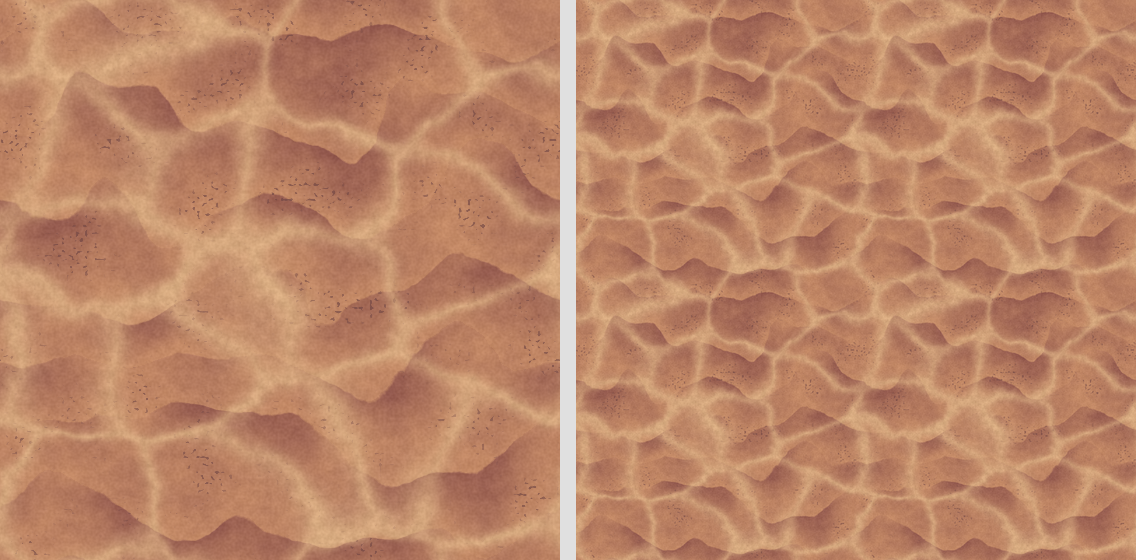
Left, the tile; right, the same tile 2 across and 2 down.
Give the GLSL for this texture, as a three.js fragment shader.

```glsl
varying vec2 vUv;

vec2 hash2(vec2 p) {
  vec3 q = fract(p.xyx * vec3(0.1031, 0.103, 0.0973));
  q += dot(q, q.yzx + 33.33);
  return fract((q.xx + q.yz) * q.zy);
}

// Whole-number wrap, safe against rounding at exact multiples
vec2 wrap(vec2 cell, vec2 period) {
  return floor(mod(cell + 0.5, period));
}

// Gradient noise that wraps after a whole number of lattice cells
float corner(vec2 cell, vec2 offset, vec2 period, float seed) {
  float angle = 6.2832 * hash2(wrap(cell, period) + seed).x;
  return dot(vec2(cos(angle), sin(angle)), offset);
}

float noise(vec2 uv, vec2 period, float seed) {
  vec2 p = uv * period;
  vec2 i = floor(p), f = p - i;
  vec2 u = f * f * f * (f * (f * 6.0 - 15.0) + 10.0);
  vec2 e = vec2(1.0, 0.0);
  float low = mix(corner(i, f, period, seed), corner(i + e.xy, f - e.xy, period, seed), u.x);
  float high = mix(corner(i + e.yx, f - e.yx, period, seed), corner(i + e.xx, f - e.xx, period, seed), u.x);
  return mix(low, high, u.y);
}

float fbm(vec2 uv, vec2 period, float seed) {
  float sum = 0.0, amp = 1.0;
  for (int k = 0; k < 4; k++) {
    sum += amp * noise(uv, period, seed + float(k) * 17.0);
    period *= 2.0;
    amp *= 0.5;
  }
  return sum;
}

// Soft borders of rounded cells: 0 inside, above 0.5 where cells meet
float cellBorder(vec2 uv) {
  vec2 grid = vec2(4.0, 5.0);
  vec2 p = uv * grid;
  vec2 home = floor(p);
  float total = 0.0, nearest = 0.0;
  for (int y = -2; y <= 2; y++) {
    for (int x = -2; x <= 2; x++) {
      vec2 cell = home + vec2(float(x), float(y));
      vec2 d = cell + 0.5 + 0.9 * (hash2(wrap(cell, grid) + 71.0) - 0.5) - p;
      float weight = exp(-8.0 * dot(d, d));
      total += weight;
      nearest = max(nearest, weight);
    }
  }
  return 1.0 - nearest / total;
}

// Dune slopes: x is the shadow under a crisp crest, y the lit sand above it
vec2 dunes(vec2 uv) {
  float h = uv.y * 7.0 + 0.5 + 1.2 * noise(uv, vec2(4.0, 3.0), 5.0)
    + 0.45 * noise(uv, vec2(9.0, 6.0), 9.0) + 0.05 * fbm(uv, vec2(28.0), 13.0);
  float row = wrap(vec2(floor(h)), vec2(7.0)).x, f = fract(h);
  float patches = noise(uv + hash2(vec2(row, 3.0)), vec2(4.0, 5.0), 21.0);
  float shadow = smoothstep(-0.35, 0.25, patches) * pow(f, 1.3);
  return vec2(shadow, pow(1.0 - f, 3.0)) * smoothstep(1.0, 0.97, f);
}

void main() {
  vec2 uv = vUv;
  vec2 warp = vec2(fbm(uv, vec2(5.0), 51.0), fbm(uv, vec2(5.0), 83.0));
  float cloud = fbm(uv, vec2(7.0), 97.0);
  float mottle = fbm(uv, vec2(16.0, 22.0), 29.0);
  vec2 dune = dunes(uv);

  // Pale sand between the cells, partly cut by the dune shadows
  float border = cellBorder(uv + 0.045 * warp);
  float sand = smoothstep(0.0, 0.58, border + 0.07 * cloud + 0.03 * mottle);
  sand *= 0.88 + 0.25 * cloud - 0.25 * dune.x;

  // Clay with dune shadows and mottling
  float shade = 0.2 + 0.75 * dune.x - 0.14 * dune.y + 0.22 * cloud + 0.2 * mottle;
  vec3 color = mix(vec3(0.77, 0.54, 0.4), vec3(0.575, 0.345, 0.305), clamp(shade, 0.0, 1.0));
  color = mix(color, vec3(0.85, 0.675, 0.505), clamp(sand, 0.0, 1.0));

  // Fine grain, coarser on the sand
  float grain = fbm(uv, vec2(56.0), 61.0);
  color += grain * mix(0.035, 0.065, sand) * vec3(1.0, 0.95, 0.85);
  color += 0.04 * noise(uv, vec2(200.0), 113.0);

  // Small ragged dark specks gathered in loose clusters
  float cluster = smoothstep(0.0, 0.4, noise(uv, vec2(10.0), 41.0)) * (1.0 - sand);
  float speck = smoothstep(0.36, 0.52, noise(uv, vec2(120.0, 150.0), 131.0) + 0.12 * cluster);
  color = mix(color, vec3(0.42, 0.26, 0.26), 0.6 * speck * (0.1 + 0.9 * cluster));

  gl_FragColor = vec4(color, 1.0);
}
```
